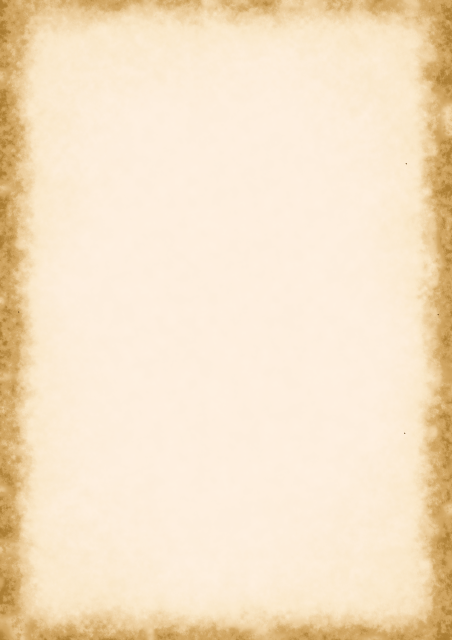
Give the GLSL for this texture, as a WebGL 1 fragment shader.

```glsl
precision highp float;
// Aged parchment: a pale cream sheet whose four margins darken to mottled brown.
// Each margin is a logistic falloff with a noise-warped distance; the summed age
// drives a colour ramp, then blotches, grain and a few ink specks are added.

uniform vec2 u_resolution;

#define SIDE_DEPTH 0.034
#define TOP_DEPTH 0.011
#define BOTTOM_DEPTH 0.021
#define SIDE_SOFT 0.0095
#define END_SOFT 0.0135
#define HALO_WIDTH 0.060
#define HALO_AMOUNT 0.20
#define EDGE_WARP 0.024
#define BLOTCH_AMOUNT 0.34
#define GRAIN_AMOUNT 0.62
#define PAPER_GRAIN 0.11
#define SPECK_CELLS 7.0

float hash(vec2 p) {
  return fract(sin(dot(p, vec2(127.1, 311.7))) * 43758.5453);
}

float valueNoise(vec2 p) {
  vec2 cell = floor(p);
  vec2 f = fract(p);
  f = f * f * (3.0 - 2.0 * f);
  float low = mix(hash(cell), hash(cell + vec2(1.0, 0.0)), f.x);
  float high = mix(hash(cell + vec2(0.0, 1.0)), hash(cell + vec2(1.0, 1.0)), f.x);
  return mix(low, high, f.y);
}

// Fractal noise centred on zero, roughly -0.5 to 0.5.
float fbm(vec2 p) {
  float sum = 0.0;
  float amp = 0.5;
  for (int i = 0; i < 5; i++) {
    sum += amp * (valueNoise(p) - 0.5);
    p = mat2(1.6, 1.2, -1.2, 1.6) * p + 7.3;
    amp *= 0.55;
  }
  return sum;
}

// Dark core near an edge, about half strength at the given depth.
float margin(float dist, float depth, float soft) {
  return 1.0 / (1.0 + exp((dist - depth) / soft));
}

vec3 paperColor(float age) {
  vec3 c = mix(vec3(0.995, 0.937, 0.872), vec3(0.98, 0.908, 0.785), smoothstep(0.0, 0.24, age));
  c = mix(c, vec3(0.93, 0.81, 0.62), smoothstep(0.18, 0.48, age));
  c = mix(c, vec3(0.82, 0.65, 0.385), smoothstep(0.42, 0.78, age));
  c = mix(c, vec3(0.68, 0.50, 0.21), smoothstep(0.75, 1.05, age));
  return mix(c, vec3(0.46, 0.31, 0.09), smoothstep(1.05, 1.45, age));
}

// Sparse round ink dots, one possible dot in each grid cell.
float inkSpecks(vec2 p) {
  vec2 cell = floor(p * SPECK_CELLS);
  vec2 spot = 0.2 + 0.6 * vec2(hash(cell + 3.7), hash(cell + 9.1));
  float dist = length(fract(p * SPECK_CELLS) - spot) / SPECK_CELLS;
  float present = step(0.86, hash(cell + 21.4));
  return present * (1.0 - smoothstep(0.0004, 0.0018, dist));
}

void main() {
  vec2 p = gl_FragCoord.xy / u_resolution.y;
  float width = u_resolution.x / u_resolution.y;

  // Distances to the margins, roughened by noise.
  float warp = EDGE_WARP * (fbm(p * 18.0) + 0.8 * fbm(p * 60.0 + 4.0));
  float left = p.x + warp;
  float right = width - p.x + warp;
  float bottom = p.y + warp;
  float top = 1.0 - p.y + warp;

  // Join the margins so that corners merge without a seam.
  float clear = (1.0 - margin(left, SIDE_DEPTH, SIDE_SOFT))
              * (1.0 - margin(right, SIDE_DEPTH, SIDE_SOFT))
              * (1.0 - margin(bottom, BOTTOM_DEPTH, END_SOFT))
              * (1.0 - margin(top, TOP_DEPTH, END_SOFT));
  float core = 1.0 - clear;

  // Wide warm halo inside the margins, and a faint tint outside the centre.
  float halo = exp(-max(min(left, right), 0.0) / HALO_WIDTH)
             + exp(-max(min(top, bottom), 0.0) / HALO_WIDTH);
  vec2 fromCentre = (p - vec2(0.5 * width, 0.49)) / vec2(0.34, 0.50);
  float tint = 0.09 * smoothstep(0.45, 1.15, length(fromCentre) + 0.6 * fbm(p * 9.0));
  float age = 0.70 * core + HALO_AMOUNT * min(halo, 1.2) * (1.0 - 0.5 * core) + tint;

  // Mottling, pale worn patches and fine grain, strongest in the brown.
  float mottle = fbm(p * 24.0 + 11.0);
  float grain = fbm(p * 140.0 + 2.0);
  float worn = smoothstep(0.68, 0.90, valueNoise(p * 34.0 + 17.0) + 0.3 * grain);
  age += core * (BLOTCH_AMOUNT * mottle + GRAIN_AMOUNT * grain - 0.26 * worn);
  float outer = smoothstep(0.3, 1.1, length(fromCentre));
  age += (1.0 - core) * outer * (0.10 * fbm(p * 45.0 + 5.0) + PAPER_GRAIN * grain);

  vec3 color = paperColor(max(age, 0.0));
  color += vec3(0.010, 0.014, 0.024) * fbm(p * 60.0 + 31.0);
  color = mix(color, vec3(0.42, 0.29, 0.13), 0.7 * inkSpecks(p));
  gl_FragColor = vec4(clamp(color, 0.0, 1.0), 1.0);
}
```
